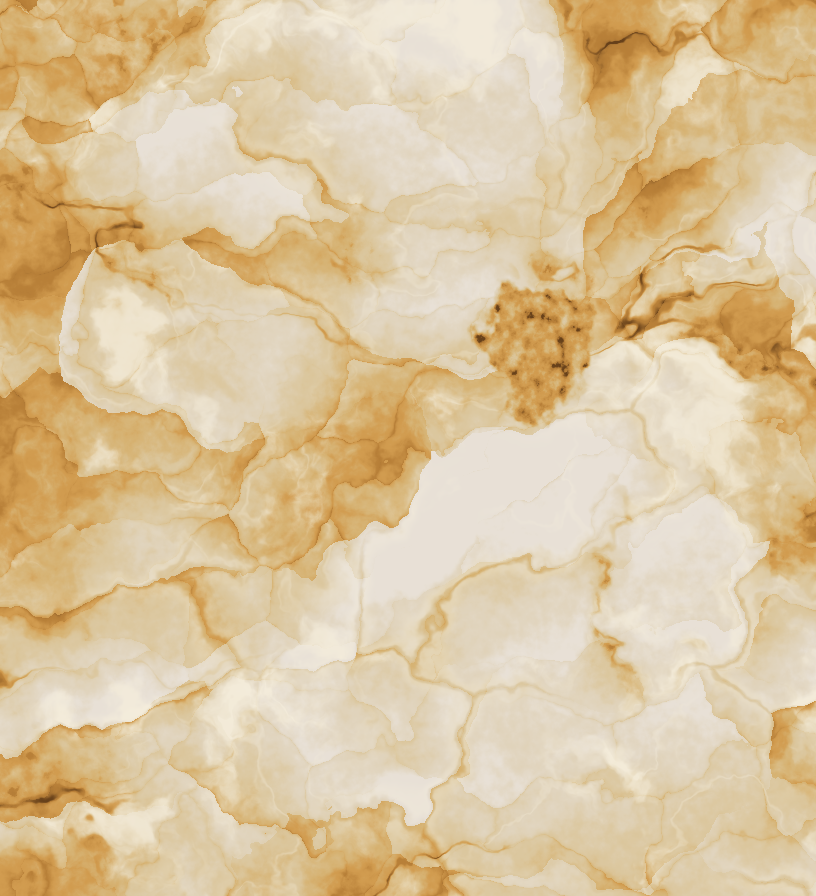
Write a WebGL 1 fragment shader that draws this texture.

```glsl
precision highp float;
uniform vec2 u_resolution;

vec2 hash2(vec2 p) {
  return fract(sin(vec2(dot(p, vec2(127.1, 311.7)), dot(p, vec2(269.5, 183.3)))) * 43758.5);
}

float gradientNoise(vec2 p) {
  vec2 i = floor(p), f = fract(p);
  vec2 u = f * f * f * (f * (f * 6.0 - 15.0) + 10.0);
  vec2 o = vec2(0.0, 1.0);
  float a = dot(hash2(i) * 2.0 - 1.0, f);
  float b = dot(hash2(i + o.yx) * 2.0 - 1.0, f - o.yx);
  float c = dot(hash2(i + o) * 2.0 - 1.0, f - o);
  float d = dot(hash2(i + 1.0) * 2.0 - 1.0, f - 1.0);
  return mix(mix(a, b, u.x), mix(c, d, u.x), u.y);
}

float fbm(vec2 p) {
  float sum = 0.0, amp = 0.5;
  for (int i = 0; i < 5; i++) {
    sum += amp * gradientNoise(p);
    p = mat2(1.6, 1.2, -1.2, 1.6) * p + 7.3;
    amp *= 0.5;
  }
  return sum;
}

// Broken layers: x = distance to seam, y = random tone, z = slope across the piece
vec3 shards(vec2 p) {
  vec2 cell = floor(p), id = cell, nearest = vec2(0.0);
  float d1 = 8.0, d2 = 8.0;
  for (int y = -1; y <= 1; y++) {
    for (int x = -1; x <= 1; x++) {
      vec2 c = cell + vec2(float(x), float(y));
      vec2 r = c + 0.1 + 0.8 * hash2(c) - p;
      float d = length(r);
      if (d < d1) {
        d2 = d1;
        d1 = d;
        nearest = r;
        id = c;
      } else {
        d2 = min(d2, d);
      }
    }
  }
  vec2 rnd = hash2(id + 31.0);
  float angle = 6.283 * rnd.x;
  return vec3(d2 - d1, rnd.y - 0.5, dot(nearest, vec2(cos(angle), sin(angle))));
}

// Pale lilac through honey and amber to rust
vec3 onyx(float t) {
  vec3 c = mix(vec3(0.91, 0.88, 0.84), vec3(0.88, 0.83, 0.74), smoothstep(-0.25, 0.1, t));
  c = mix(c, vec3(0.86, 0.78, 0.62), smoothstep(0.05, 0.42, t));
  c = mix(c, vec3(0.84, 0.70, 0.45), smoothstep(0.38, 0.76, t));
  c = mix(c, vec3(0.82, 0.61, 0.31), smoothstep(0.7, 1.0, t));
  c = mix(c, vec3(0.72, 0.50, 0.22), smoothstep(0.98, 1.35, t));
  return mix(c, vec3(0.40, 0.25, 0.10), smoothstep(1.35, 2.1, t));
}

void main() {
  vec2 p = gl_FragCoord.xy / u_resolution.y;

  // Bend the layers, then roughen them
  vec2 q = p + 0.3 * vec2(fbm(p * 2.6 + 3.1), fbm(p * 2.6 + 17.4));
  vec2 curl = vec2(fbm(p * 12.0 + 5.0), fbm(p * 12.0 + 29.0));
  q += 0.07 * curl;
  vec2 tilted = mat2(0.96, -0.28, 0.28, 0.96) * q;
  vec3 slab = shards(tilted * vec2(3.6, 6.4) + 2.0);
  vec3 chip = shards(tilted.yx * vec2(13.0, 8.0) + 11.0);

  // Amber gathers at the left, the base and the upper right corner
  float warm = 0.45 * smoothstep(0.4, 0.0, p.x) + 0.3 * smoothstep(0.25, 0.0, p.y)
             + 0.45 * smoothstep(0.5, 0.0, length(p - vec2(0.9, 0.95)));
  float tone = 0.1 + warm + 1.6 * fbm(q * 2.5 + 8.0);
  tone += 0.38 * slab.y + 0.65 * slab.z + 0.2 * chip.y + 0.32 * chip.z;

  // Smoky mottling, strongest in the amber
  float amber = smoothstep(0.25, 0.85, tone);
  float smoke = fbm(p * 9.0 + 1.2 * curl + 41.0);
  tone += mix(0.6, 1.3, amber) * smoke + mix(0.2, 0.55, amber) * fbm(p * 32.0 + 3.0 * curl);

  // Honey seams and fine cracks
  float gate = smoothstep(-0.2, 0.2, gradientNoise(p * 5.0 + 2.0));
  tone += 0.45 * gate * exp(-slab.x * 14.0);
  tone += 0.3 * (1.0 - 0.7 * gate) * exp(-chip.x * 20.0);

  // Rust veins with a stain on one side
  float vein = fbm(q * vec2(1.3, 2.7) + vec2(4.7, 9.2));
  float rough = vein + 0.02 * gradientNoise(p * 55.0);
  float active = smoothstep(-0.12, 0.2, gradientNoise(p * 3.2 + 13.0));
  float stain = exp(-abs(vein) * mix(70.0, 16.0, smoothstep(-0.01, 0.01, vein)));
  float line = 1.0 - smoothstep(0.001, 0.011, abs(rough));
  tone += active * (0.45 * stain + (0.55 + 1.2 * gradientNoise(p * 40.0)) * line);

  // Pitted crust in one island and in crumbs along the veins
  float island = length((p - vec2(0.605, 0.60)) * vec2(1.0, 0.85)) - 0.06 + 0.16 * fbm(p * 13.0);
  float crust = 1.0 - smoothstep(-0.008, 0.008, island);
  float crumbs = stain * active * smoothstep(0.02, 0.25, gradientNoise(p * 11.0 + 6.0));
  crust = max(crust, 0.8 * crumbs);
  float pits = fbm(p * 55.0);
  tone = mix(tone, 0.98 + 2.0 * pits + 0.6 * smoothstep(0.12, 0.25, pits), crust);

  tone += 0.3 * fbm(p * 80.0);
  vec3 color = onyx(tone);

  // Milky clouds, bright rims beside the seams and hairline glints
  float milk = smoothstep(0.06, 0.26, fbm(q * 4.5 + 23.0) + 0.6 * fbm(p * 17.0 + 2.0 * curl));
  float rim = smoothstep(0.02, 0.06, slab.x) * (1.0 - smoothstep(0.06, 0.22, slab.x));
  float hair = 1.0 - smoothstep(0.0, 0.022, abs(fbm(q * 5.5 + 61.0)));
  float glow = 0.75 * milk + 0.35 * rim * gate + 0.3 * hair * (1.0 - gate);
  glow = min(glow, 0.9) * (1.0 - crust) * smoothstep(1.1, 0.35, tone);
  color = mix(color, vec3(0.96, 0.93, 0.86), glow);

  gl_FragColor = vec4(color, 1.0);
}
```
